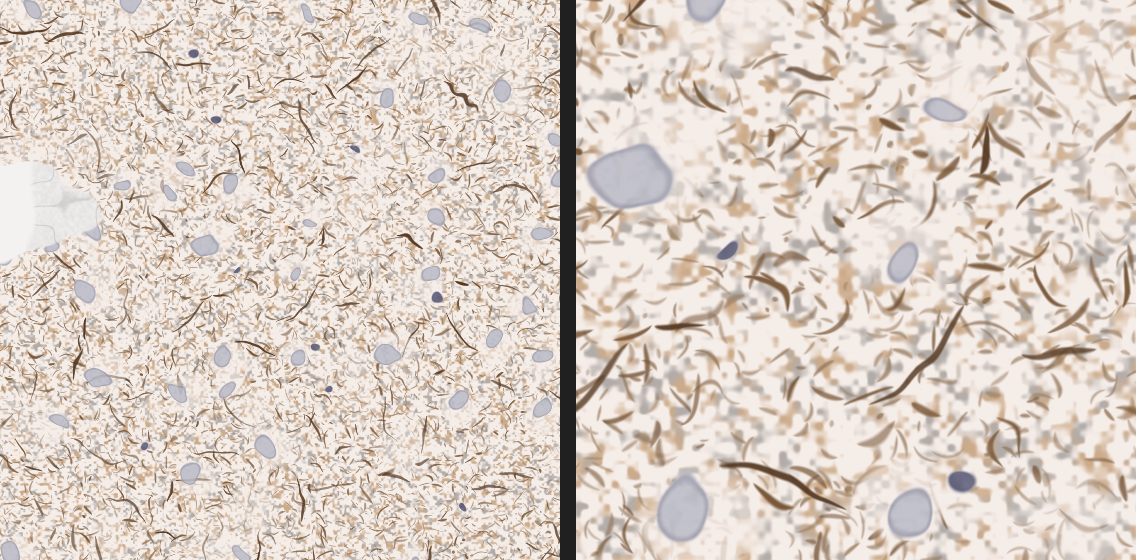
Left: the whole. Right: its middle third, enlarged.
Reproduce this texture procedurally as a three.js fragment shader.

```glsl
#define PAPER vec3(0.962, 0.928, 0.908)
#define GREY_GRAIN vec3(0.70, 0.675, 0.66)
#define TAN_GRAIN vec3(0.80, 0.67, 0.54)
#define FINE_FIBRE vec3(0.58, 0.47, 0.36)
#define MID_FIBRE vec3(0.47, 0.34, 0.22)
#define DARK_FIBRE vec3(0.33, 0.22, 0.13)
#define NUCLEUS vec3(0.70, 0.71, 0.77)
#define DARK_NUCLEUS vec3(0.38, 0.38, 0.48)
#define LUMEN vec3(0.955, 0.945, 0.945)
#define EDGE 0.0011
#define BEND 0.9
#define WIGGLE 0.010

varying vec2 vUv;

float hash(vec2 p) {
  return fract(sin(dot(p, vec2(127.1, 311.7))) * 43758.5453);
}

vec2 hash2(vec2 p) {
  return vec2(hash(p), hash(p + 57.3));
}

float noise(vec2 p) {
  vec2 i = floor(p), f = fract(p);
  f = f * f * (3.0 - 2.0 * f);
  return mix(mix(hash(i), hash(i + vec2(1.0, 0.0)), f.x),
             mix(hash(i + vec2(0.0, 1.0)), hash(i + 1.0), f.x), f.y);
}

vec2 rotate(vec2 p, float a) {
  float c = cos(a), s = sin(a);
  return vec2(c * p.x + s * p.y, c * p.y - s * p.x);
}

// Scattered tapered, bent strokes; halfSize is in grid cells
float fibres(vec2 uv, float cells, vec2 halfSize, float share, float seed) {
  vec2 p = uv * cells, base = floor(p);
  float ink = 0.0;
  for (int j = -1; j <= 1; j++) {
    for (int i = -1; i <= 1; i++) {
      vec2 id = base + vec2(float(i), float(j));
      vec2 spot = hash2(id + seed);
      vec2 shape = hash2(id + seed + 13.7);
      vec2 look = hash2(id + seed + 29.1);
      vec2 centre = id + spot;
      float flow = (noise(centre / cells * 4.0 + 3.0) - 0.5) * 1.6;
      vec2 q = rotate(p - centre, flow - 0.2 + (look.x - 0.5) * 2.7);
      float len = halfSize.x * mix(0.2, 1.2, shape.x);
      q.y += (shape.y - 0.5) * BEND * q.x * q.x / halfSize.x;
      float along = q.x / len;
      float width = halfSize.y * mix(0.6, 1.35, look.y) * sqrt(max(0.0, 1.0 - along * along));
      float d = max(abs(q.y) - width, abs(q.x) - len) / cells;
      float strength = mix(0.55, 1.0, hash(id + seed + 41.9));
      float present = step(hash(id + seed + 71.3), share);
      ink = max(ink, present * strength * (1.0 - smoothstep(-EDGE, EDGE, d)));
    }
  }
  return ink;
}

// Cell bodies: x = pale halo, y = nucleus cover, z = nucleus darkness
vec3 cellBodies(vec2 uv) {
  const float cells = 9.0;
  vec2 p = uv * cells, base = floor(p);
  vec3 body = vec3(0.0);
  for (int j = -1; j <= 1; j++) {
    for (int i = -1; i <= 1; i++) {
      vec2 id = base + vec2(float(i), float(j));
      vec2 r = hash2(id + 5.2), s = hash2(id + 17.8);
      float present = step(hash(id + 91.4), 0.58);
      float dark = step(0.72, s.y);
      float size = mix(mix(0.13, 0.22, s.x), 0.075, dark);
      vec2 q = rotate(p - id - r, s.x * 6.28);
      float d = length(q * vec2(1.0, mix(1.2, 1.9, r.x) - 0.3 * dark)) - size;
      float halo = 1.0 - smoothstep(0.0, 0.12, length(q - size * 0.5) - size * 1.2);
      float cover = present * (1.0 - smoothstep(-0.015, 0.015, d));
      float rim = 1.0 - smoothstep(0.0, 0.035, abs(d + 0.015));
      body.x = max(body.x, present * halo * (1.0 - 0.7 * dark));
      body.z = mix(body.z, max(dark, 0.4 * rim), cover);
      body.y = max(body.y, cover * mix(0.75, 0.95, dark));
    }
  }
  return body;
}

void main() {
  vec2 uv = vUv;
  vec2 wiggle = vec2(noise(uv * 48.0), noise(uv * 48.0 + 37.0)) - 0.5;
  vec2 bent = uv + WIGGLE * wiggle;
  vec3 body = cellBodies(bent);

  // Open vessel at the left with a folded membrane
  vec2 toVessel = (uv - vec2(0.0, 0.625)) / vec2(0.165, 0.09);
  float ragged = (noise(uv * 18.0) - 0.5) * 0.35;
  float vessel = 1.0 - smoothstep(-0.03, 0.03, length(toVessel) - 1.0 + ragged);
  float patchy = smoothstep(0.72, 0.88, noise(uv * 11.0 + 8.0));
  float open = 1.0 - max(max(body.x * 0.85, body.y), patchy * 0.55);

  // Fine mottled ground
  float grain = 0.6 * noise(uv * 230.0) + 0.4 * noise(uv * 125.0 + 19.0);
  float hue = smoothstep(0.3, 0.7, noise(uv * 85.0 + 61.0));
  float mottle = smoothstep(0.43, 0.80, grain) * mix(0.35, 1.0, open);
  vec3 color = mix(PAPER, mix(GREY_GRAIN, TAN_GRAIN, hue), mottle);

  // Fibres from fine to coarse
  float fine = fibres(bent, 82.0, vec2(0.62, 0.095), 0.62, 3.0);
  float mid = fibres(bent, 40.0, vec2(0.55, 0.062), 0.58, 113.0);
  float coarse = fibres(bent, 14.0, vec2(0.55, 0.029), 0.5, 227.0);
  color = mix(color, FINE_FIBRE, fine * open * 0.85);
  color = mix(color, MID_FIBRE, mid * open);
  color = mix(color, DARK_FIBRE, coarse * mix(0.4, 1.0, open));

  // Nuclei and vessel lie over the ground
  vec3 nucleus = mix(NUCLEUS, DARK_NUCLEUS, body.z) + 0.12 * (grain - 0.5);
  color = mix(color, nucleus, body.y);
  float fold = 1.0 - smoothstep(0.0, 0.05, abs(noise(uv * 26.0 + 4.0) - 0.5));
  float membrane = smoothstep(0.05, 0.065, uv.x + ragged * 0.06);
  vec3 inside = LUMEN - membrane * (0.04 + 0.09 * fold + 0.06 * (grain - 0.5));
  color = mix(color, inside, vessel);

  gl_FragColor = vec4(color, 1.0);
}
```
